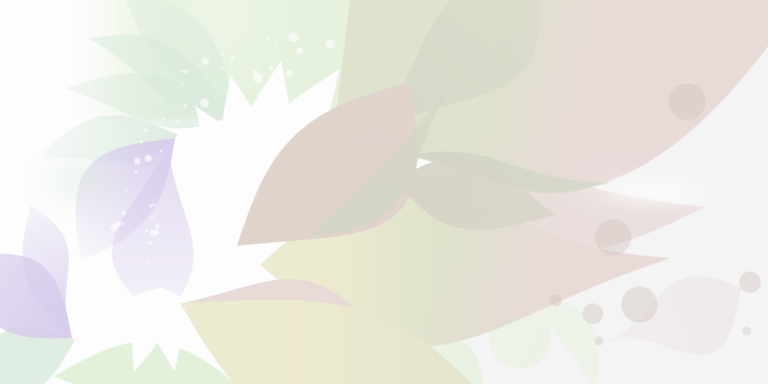
Write a Shadertoy shader that draws this background.

```glsl
// Pale floral backdrop: translucent petals sweep right from a white blossom.
// Each petal is the space between two sine-shaped edges along a straight axis;
// soft glows, discs and hashed specks are layered on top.

#define PAPER vec3(0.992)
#define SHADE vec3(0.955)
#define BLUSH vec3(0.905, 0.855, 0.845)
#define ROSE vec3(0.875, 0.815, 0.795)
#define OLIVE vec3(0.875, 0.885, 0.80)
#define MOSS vec3(0.82, 0.835, 0.775)
#define BUTTER vec3(0.93, 0.92, 0.81)
#define LEAF vec3(0.895, 0.945, 0.855)
#define MINT vec3(0.85, 0.915, 0.865)
#define LILAC vec3(0.845, 0.80, 0.925)
#define SPECKS 46

const float PI = 3.14159;

float hash(float n) { return fract(sin(n * 127.1) * 43758.5453); }

// Antialiased coverage of a signed distance, positive inside.
float cover(float d) {
    float px = 1.0 / iResolution.y;
    return smoothstep(-px, px, d);
}

// axis: start and tip; edges: arch and wave of the left, then the right side;
// fade: opacity at start and tip.
void petal(inout vec3 col, vec2 p, vec4 axis, vec4 edges, vec3 tint, vec2 fade) {
    vec2 d = axis.zw - axis.xy, r = p - axis.xy;
    float len = length(d);
    float t = dot(r, d) / (len * len);
    float s = (d.x * r.y - d.y * r.x) / (len * len);
    vec2 shape = vec2(sin(PI * t), sin(2.0 * PI * t));
    float inside = min(dot(edges.xy, shape) - s, s - dot(edges.zw, shape)) * len;
    float m = cover(inside) * step(0.0, t) * step(t, 1.0);
    col = mix(col, tint, m * mix(fade.x, fade.y, t));
}

// Fan of four white petals around a centre, lengthening by grow.
void fan(inout vec3 col, vec2 p, vec2 c, float start, float turn, float len, float grow) {
    for (int i = 0; i < 4; i++) {
        float a = radians(start + turn * float(i));
        vec2 tip = c + (len + grow * float(i)) * vec2(cos(a), sin(a));
        petal(col, p, vec4(c, tip), vec4(0.17, 0.02, -0.17, -0.02), PAPER, vec2(1));
    }
}

void glow(inout vec3 col, vec2 p, vec2 c, vec2 size, vec3 tint, float power) {
    vec2 q = (p - c) / size;
    col = mix(col, tint, power * exp(-dot(q, q)));
}

void mainImage(out vec4 fragColor, in vec2 fragCoord) {
    vec2 p = fragCoord / iResolution.y;
    vec3 col = mix(PAPER, SHADE, smoothstep(0.8, 1.6, p.x - 0.5 * p.y + 0.2));

    // Green foliage at the upper left
    float green = smoothstep(0.15, 0.5, p.x) * cover(0.92 - p.x) * cover(p.y - 0.69);
    col = mix(col, LEAF, green * 0.9);
    glow(col, p, vec2(0.58, 0.98), vec2(0.12, 0.16), PAPER, 0.3);
    petal(col, p, vec4(0.31, 1.04, 0.61, 0.71), vec4(0.2, 0, -0.12, 0), MINT, vec2(0.3, 0.6));
    petal(col, p, vec4(0.23, 0.90, 0.61, 0.71), vec4(0.18, 0.02, -0.1, 0.04), MINT, vec2(0.5, 0.7));
    petal(col, p, vec4(0.17, 0.77, 0.61, 0.70), vec4(0.16, 0, -0.12, 0.03), MINT, vec2(0.3, 0.8));
    petal(col, p, vec4(0.09, 0.58, 0.464, 0.648), vec4(0.22, 0, -0.1, 0.05), MINT, vec2(0.1, 0.9));

    // Lilac petals and foliage at the lower left
    petal(col, p, vec4(0.14, 0.02, 0.64, -0.02), vec4(0.22, 0, -0.1, 0), LEAF, vec2(1));
    petal(col, p, vec4(-0.1, 0.02, 0.195, 0.115), vec4(0.25, 0, -0.3, 0), MINT, vec2(0.8));
    petal(col, p, vec4(0.187, 0.12, -0.1, 0.33), vec4(0.25, 0, -0.3, 0), LILAC, vec2(1, 0.6));
    petal(col, p, vec4(0.187, 0.12, 0.08, 0.466), vec4(0.19, 0, -0.13, 0.06), LILAC, vec2(0.9, 0.2));
    petal(col, p, vec4(0.456, 0.64, 0.21, 0.32), vec4(0.17, 0, -0.33, 0), LILAC, vec2(1, 0.1));
    petal(col, p, vec4(0.437, 0.61, 0.417, 0.16), vec4(0.16, -0.04, -0.28, 0.05), LILAC, vec2(0.7, 0.2));
    glow(col, p, vec2(0.21, 0.53), vec2(0.09, 0.07), MINT, 0.35);

    // White blossom
    fan(col, p, vec2(0.66, 0.5), 124.0, -23.0, 0.27, 0.04);
    fan(col, p, vec2(0.42, 0.25), 225.0, 27.0, 0.24, -0.01);

    // Faint shapes at the lower right
    col = mix(col, LEAF, 0.45 * cover(0.08 - distance(p, vec2(1.354, 0.12))));
    petal(col, p, vec4(1.36, 0.24, 1.55, -0.02), vec4(0.3, 0, 0.02, 0), LEAF, vec2(0.4));
    petal(col, p, vec4(1.56, 0.10, 1.93, 0.25), vec4(0.16, -0.07, -0.25, 0.12), BLUSH, vec2(0.2, 0.4));
    petal(col, p, vec4(1.1, 0.12, 1.26, -0.02), vec4(0.3, 0, -0.3, 0), LEAF, vec2(0.7));

    // Broad field above a sweeping valley, shading from olive to blush
    float dx = p.x - 1.43;
    float valley = 0.5 + (dx > 0.0 ? 1.17 : 1.3 / (1.0 + 6.0 * dx * dx)) * dx * dx;
    float warm = smoothstep(1.1, 1.45, p.x - 0.25 * (p.y - 0.3));
    vec3 silk = mix(OLIVE, BLUSH, warm);
    float left = p.x - 0.88 - 0.12 * (p.y - 0.74);
    col = mix(col, silk, cover(min(p.y - valley, left)));
    petal(col, p, vec4(0.924, 0.60, 1.4, 1.1), vec4(0.11, -0.05, -0.2, 0.08), MOSS, vec2(0.8, 0.3));

    // Main body with its two right-hand tips
    vec3 body = mix(BUTTER, silk, smoothstep(0.8, 1.2, p.x));
    petal(col, p, vec4(1.03, 0.53, 1.836, 0.461), vec4(0.05, 0.02, -0.19, 0), body, vec2(1, 0.75));
    petal(col, p, vec4(0.677, 0.31, 1.745, 0.328), vec4(0.157, 0.062, -0.19, -0.042), body, vec2(1));
    glow(col, p, vec2(1.70, 0.50), vec2(0.13, 0.04), PAPER, 0.7);

    // Overlapping rose, moss and grey petals in the middle
    petal(col, p, vec4(1.055, 0.596, 1.59, 0.526), vec4(0.025, 0.03, -0.08, 0.03), MOSS, vec2(0.9, 0.7));
    petal(col, p, vec4(0.617, 0.36, 1.068, 0.786), vec4(0.17, 0, -0.35, 0.05), mix(ROSE, OLIVE, 0.2), vec2(1));
    glow(col, p, vec2(0.98, 0.64), vec2(0.08, 0.05), ROSE, 0.6);
    petal(col, p, vec4(0.805, 0.385, 1.21, 0.818), vec4(-0.02, 0, -0.15, -0.06), MOSS, vec2(0.9, 0.5));
    petal(col, p, vec4(1.029, 0.531, 1.445, 0.44), vec4(0.22, 0.03, -0.2, -0.02), mix(MOSS, ROSE, 0.3), vec2(1, 0.7));

    // Lower butter petal with a blush rim
    petal(col, p, vec4(0.48, 0.211, 0.96, 0.17), vec4(0.17, -0.03, 0, 0), BLUSH, vec2(1));
    vec3 cream = mix(BUTTER, OLIVE, smoothstep(0.7, 1.2, p.x) * 0.6);
    petal(col, p, vec4(0.469, 0.211, 1.25, -0.02), vec4(0.14, -0.015, -0.26, -0.02), cream, vec2(1));

    // Dusky discs: centre and radius
    vec3 discs[8] = vec3[8](vec3(1.79, 0.735, 0.048), vec3(1.597, 0.382, 0.047),
        vec3(1.665, 0.207, 0.047), vec3(1.544, 0.183, 0.027), vec3(1.448, 0.218, 0.016),
        vec3(1.56, 0.112, 0.011), vec3(1.953, 0.265, 0.028), vec3(1.945, 0.138, 0.011));
    for (int i = 0; i < 8; i++)
        col = mix(col, ROSE * 0.93, 0.4 * cover(discs[i].z - distance(p, discs[i].xy)));

    // White specks scattered around the blossom
    for (int i = 0; i < SPECKS; i++) {
        float n = float(i) + 1.0, a = mix(1.3, 4.1, hash(n));
        vec2 c = vec2(0.75, 0.45) + (0.34 + 0.12 * hash(n + 50.0)) * vec2(cos(a), sin(a));
        float size = mix(0.003, 0.013, pow(hash(n + 90.0), 3.0));
        col = mix(col, PAPER, 0.7 * cover(size - distance(p, c)));
    }
    fragColor = vec4(col, 1.0);
}
```
